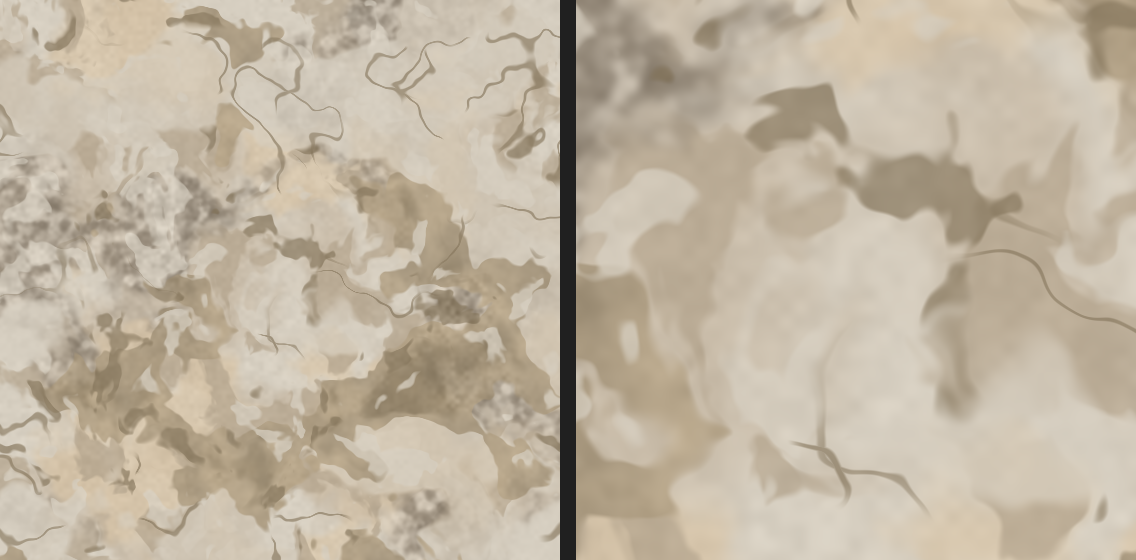
Left: the whole. Right: its middle third, enlarged.
This texture is drawn by a Shadertoy shader. Its source:

```glsl
#define PALE vec3(0.84, 0.81, 0.755)
#define CREAM vec3(0.79, 0.74, 0.665)
#define PEACH vec3(0.85, 0.77, 0.65)
#define BEIGE vec3(0.71, 0.65, 0.56)
#define TAN vec3(0.675, 0.61, 0.505)
#define UMBER vec3(0.53, 0.47, 0.37)
#define GREY_DARK vec3(0.57, 0.525, 0.465)
#define GREY_LIGHT vec3(0.77, 0.73, 0.67)
#define WARP 0.11
#define GRAIN_SCALE 52.0
#define CRACK_WIDTH 0.011

float hash(vec2 p) {
    return fract(sin(dot(p, vec2(127.1, 311.7))) * 43758.5453);
}

float noise(vec2 p) {
    vec2 cell = floor(p), f = fract(p);
    f = f * f * (3.0 - 2.0 * f);
    return mix(mix(hash(cell), hash(cell + vec2(1, 0)), f.x),
               mix(hash(cell + vec2(0, 1)), hash(cell + vec2(1, 1)), f.x), f.y);
}

// Normalised fractal sum, centred on 0.5
float fbm(vec2 p, int octaves) {
    float sum = 0.0, total = 0.0, amp = 1.0;
    for (int i = 0; i < octaves; i++) {
        sum += amp * noise(p);
        total += amp;
        amp *= 0.5;
        p = mat2(1.6, 1.2, -1.2, 1.6) * p + 17.3;
    }
    return sum / total;
}

// Thin broken line along the mid level of a noise field
float crack(vec2 p, float seed) {
    float level = abs(fbm(p * 5.0 + seed, 3) - 0.5);
    float broken = smoothstep(0.52, 0.60, fbm(p * 7.0 + seed + 40.0, 2));
    return broken * (1.0 - smoothstep(0.3 * CRACK_WIDTH, CRACK_WIDTH, level));
}

void mainImage(out vec4 fragColor, in vec2 fragCoord) {
    vec2 uv = fragCoord / iResolution.y;
    vec2 bend = vec2(fbm(uv * 8.0 + 3.1, 4), fbm(uv * 8.0 + 61.7, 4)) - 0.5;
    vec2 p = uv + WARP * bend;

    // Region masks
    float calm = smoothstep(0.53, 0.58, fbm(p * 5.0 + 11.0, 3));
    float grey = smoothstep(0.50, 0.61, fbm(p * 3.6 + 29.0, 5)) * (1.0 - 0.8 * calm);
    float grain = fbm(uv * GRAIN_SCALE + 5.0, 2);
    float fine = noise(uv * 120.0 + 9.0);

    // Cream ground with pale plates and peach blushes
    vec3 col = mix(CREAM, PALE, smoothstep(0.38, 0.62, fbm(p * 8.0 + 47.0, 4)));
    col = mix(col, PEACH, 0.65 * smoothstep(0.52, 0.66, fbm(p * 6.0 + 83.0, 4)));
    col = mix(col, PALE, 0.55 * calm);

    // Small beige stains between the plates
    float stain = smoothstep(0.49, 0.57, fbm(p * 15.0 + 71.0, 4));
    col = mix(col, BEIGE, 0.75 * stain * (1.0 - 0.85 * calm));

    // Granular grey areas
    vec3 granules = mix(GREY_DARK, GREY_LIGHT, smoothstep(0.2, 0.8, grain));
    granules *= 0.88 + 0.24 * fbm(p * 10.0 + 19.0, 3);
    col = mix(col, granules, 0.85 * grey);

    // Sharp tan patches with darker cores
    float patchLevel = fbm(p * 6.5 + 101.0, 4) - 0.06 * grey - 0.03 * calm;
    float tanMask = smoothstep(0.555, 0.58, patchLevel);
    vec3 patchColor = mix(TAN, UMBER, 0.75 * smoothstep(0.64, 0.75, patchLevel));
    patchColor *= 0.86 + 0.28 * fbm(uv * 18.0 + 53.0, 3);
    col = mix(col, patchColor, 0.9 * tanMask);

    // Pale chips and dark pits
    float chips = fbm(p * 19.0 + 137.0, 3);
    col = mix(col, PALE, 0.75 * smoothstep(0.63, 0.69, chips));
    col = mix(col, UMBER, 0.7 * (1.0 - smoothstep(0.25, 0.32, chips)) * (1.0 - calm));

    // Hairline cracks
    float cracks = max(crack(p, 7.0), crack(p, 163.0));
    col = mix(col, UMBER, 0.65 * cracks * (1.0 - 0.6 * grey));

    // Fine surface grain
    float rough = mix(0.055, 0.13, grey) * (1.0 - 0.5 * calm);
    col += rough * (0.6 * (fine - 0.5) + 0.6 * (grain - 0.5));

    fragColor = vec4(clamp(col, 0.0, 1.0), 1.0);
}
```
